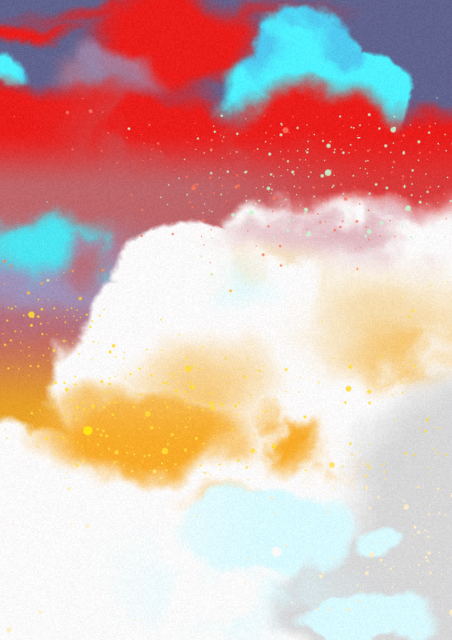
Give the GLSL for this background, as a WebGL 1 fragment shader.

```glsl
precision highp float;
// Painted sky: slate, red and cyan clouds above a white cumulus lit with amber.
// Soft ellipses on noise-warped coordinates are layered back to front, then
// dusted with gridded specks and grain. Lengths are in canvas heights, y up.
uniform vec2 u_resolution;

const vec3 SLATE = vec3(.38, .39, .56);
const vec3 RED = vec3(.92, .11, .10);
const vec3 ROSE = vec3(.75, .40, .42);
const vec3 LAVENDER = vec3(.61, .60, .77);
const vec3 CYAN = vec3(.31, .95, 1.);
const vec3 WHITE = vec3(.985, .98, .98);
const vec3 PINK = vec3(.85, .64, .68);
const vec3 CREAM = vec3(.96, .84, .62);
const vec3 AMBER = vec3(.97, .67, .16);
const vec3 ICE = vec3(.85, .98, 1.);
const vec3 GREY = vec3(.845, .845, .85);
const float BILLOW = .065;  // warp of cloud edges
const float GRAIN = .035;

vec2 p, w;      // plain and warped position
float n;        // mottling noise
vec3 col;       // painted colour

float hash(vec2 v) {
  vec3 q = fract(v.xyx * .1031);
  q += dot(q, q.yzx + 33.33);
  return fract((q.x + q.y) * q.z);
}

float noise(vec2 v) {
  vec2 i = floor(v), f = fract(v);
  f = f * f * (3. - 2. * f);
  return mix(mix(hash(i), hash(i + vec2(1, 0)), f.x),
             mix(hash(i + vec2(0, 1)), hash(i + vec2(1, 1)), f.x), f.y);
}

float fbm(vec2 v) {
  float sum = 0., amp = .5;
  for (int i = 0; i < 5; i++) {
    sum += amp * noise(v);
    v = mat2(1.6, 1.2, -1.2, 1.6) * v + 7.3;
    amp *= .5;
  }
  return sum;
}

// Ellipse mask: centre, radii, edge half-width
float puff(float x, float y, float rx, float ry, float soft) {
  float d = (length((w - vec2(x, y)) / vec2(rx, ry)) - 1.) * min(rx, ry);
  return 1. - smoothstep(-soft, soft, d);
}

void paint(vec3 c, float mask) { col = mix(col, c, mask); }

void upperSky() {
  // Slate with red streaks and a lavender swell
  col = SLATE;
  float streak = max(puff(.28, .94, .12, .075, .025), puff(.03, .955, .1, .015, .012));
  paint(RED, max(streak, puff(.27, .977, .17, .014, .014)));
  paint(mix(LAVENDER, ROSE, n), .8 * puff(.17, .88, .08, .04, .015));
  // Cyan cumulus
  float cyan = max(puff(.48, .902, .092, .08, .006), puff(.575, .855, .068, .072, .006));
  cyan = max(cyan, puff(.395, .86, .055, .045, .012));
  cyan = max(cyan, puff(.005, .885, .035, .027, .006));
  paint(CYAN - vec3(0, .16, .06) * smoothstep(.5, .75, n), cyan);
  // Red bank, fading to rose, lavender and amber down the left
  float fade = (1. - smoothstep(.7, .8, p.y)) * (1. - .6 * smoothstep(.3, .6, p.x));
  vec3 bank = mix(RED, ROSE, fade);
  bank = mix(bank, ROSE, .6 * smoothstep(.42, .68, n) * puff(.3, .79, .16, .08, .06));
  bank = mix(bank, LAVENDER, .9 * puff(.07, .565, .16, .07, .05));
  bank = mix(bank, ROSE, .65 * puff(.05, .505, .08, .03, .03));
  bank = mix(bank, AMBER * .94, 1. - smoothstep(.35, .5, p.y));
  float dip = (p.x - .37) / .055;
  float top = .865 - .04 * exp(-dip * dip) - .045 * smoothstep(.55, .63, p.x);
  paint(bank, 1. - smoothstep(top - .025, top + .02, w.y));
  // Cyan wisps
  float wisp = max(puff(.06, .625, .1, .04, .025), puff(.19, .6, .05, .035, .02));
  paint(CYAN * .95, wisp * smoothstep(.3, .56, n));
  paint(ROSE, .8 * puff(.135, .58, .03, .022, .02));
}

void whiteCloud() {
  // Cumulus lobes over a solid floor
  float body = max(puff(.31, .555, .12, .103, .006), puff(.225, .485, .092, .085, .008));
  body = max(body, puff(.18, .385, .1, .1, .012));
  body = max(body, puff(.41, .62, .06, .07, .012));
  body = max(body, puff(.56, .57, .17, .125, .02));
  body = max(body, puff(.71, .55, .14, .13, .03));
  body = max(body, puff(.46, .41, .34, .18, .01));
  paint(WHITE, max(body, 1. - smoothstep(.325, .342, w.y)));
  // Pink crown and cream flank
  float mottle = smoothstep(.3, .62, n);
  paint(PINK, .75 * body * mottle * puff(.56, .65, .2, .055, .04));
  paint(CREAM, (.35 + .5 * mottle) * puff(.63, .49, .13, .07, .05));
  paint(CREAM, .65 * mottle * puff(.43, .57, .07, .035, .03));
  paint(ICE, .6 * puff(.375, .545, .035, .025, .025));
  // Amber hollows
  float glow = max(puff(.225, .325, .155, .068, .022), .75 * puff(.32, .405, .08, .05, .04));
  float broken = max(puff(.44, .32, .06, .05, .025), puff(.535, .27, .045, .03, .015));
  broken = max(broken, .8 * puff(.65, .44, .1, .04, .03));
  broken = max(broken, .55 * puff(.36, .215, .05, .018, .015));
  paint(mix(AMBER, CREAM, .55 * smoothstep(.3, .43, p.y)), max(glow, broken * mottle));
}

void lowerHaze() {
  // Grey clearing, then icy banks with crisp shores
  paint(GREY, max(puff(.74, .18, .19, .22, .04), puff(.62, .06, .18, .11, .01)));
  float ice = max(puff(.42, .17, .135, .068, .008), puff(.575, .035, .105, .04, .005));
  ice = max(ice, puff(.6, .16, .035, .02, .005));
  ice = max(ice, .8 * smoothstep(.3, .6, n) * puff(.22, .08, .27, .07, .05));
  paint(mix(WHITE, ICE, smoothstep(.08, .45, p.x)), ice);
}

void specks() {
  float density = max(puff(.5, .73, .25, .11, .07), puff(.06, .49, .1, .08, .05));
  density = max(density, puff(.24, .35, .18, .1, .05));
  density = .025 + .36 * max(density, .6 * puff(.62, .19, .12, .18, .08));
  density *= 1. - smoothstep(.8, .86, p.y);
  vec3 low = mix(vec3(1, .93, .77), vec3(1, .87, .22), smoothstep(.22, .3, p.y));
  for (int i = 0; i < 3; i++) {
    float scale = 32. + 21. * float(i), aa = scale / u_resolution.y;
    vec2 seed = floor(p * scale) + 71. * float(i);
    vec2 spot = .25 + .5 * vec2(hash(seed + 3.1), hash(seed + 8.7));
    float size = mix(.05, .17, pow(hash(seed + 5.3), 3.));
    float disc = 1. - smoothstep(size - aa, size + aa, length(fract(p * scale) - spot));
    vec3 high = mix(vec3(.78, .97, .82), vec3(.98, .46, .36), step(p.x, hash(seed + 1.9) - .05));
    paint(mix(low, high, smoothstep(.5, .62, p.y)), .9 * disc * step(hash(seed), density));
  }
  // Larger motes
  paint(vec3(1, .9, .08), puff(.137, .327, .007, .007, .002));
  paint(WHITE, max(puff(.432, .138, .008, .008, .002), puff(.189, .045, .009, .009, .003)));
}

void main() {
  p = gl_FragCoord.xy / u_resolution.y;
  w = p + BILLOW * (vec2(fbm(p * 15.), fbm(p * 15. + 41.)) - .48);
  n = fbm(w * 13. + 9.);
  upperSky();
  whiteCloud();
  lowerHaze();
  w = p;  // specks are not warped
  specks();
  col += GRAIN * (hash(floor(p * 512.)) - .5);
  gl_FragColor = vec4(clamp(col, 0., 1.), 1);
}
```
